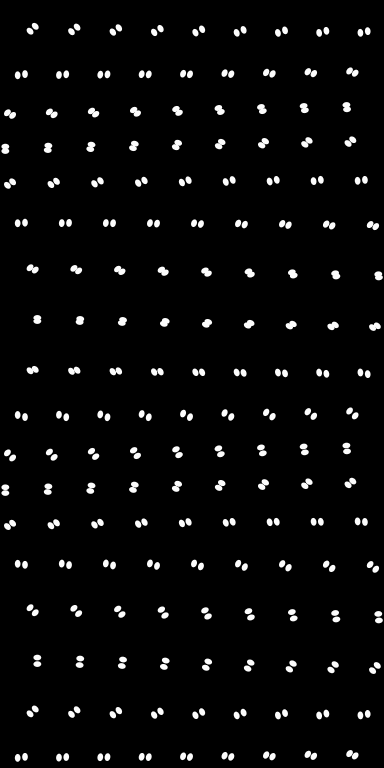
A WebGL 1 fragment shader for this pattern:

```glsl
precision highp float;

// White ellipse pairs on black, one pair per cell of a 9 by 18 grid.
// Reading order sets a phase that moves each pair along an oval and turns it;
// layered sines slowly stretch and squeeze the vertical gap of the pairs.

uniform vec2 u_resolution;

// Approximate signed distance to an axis-aligned ellipse.
float ellipseDistance(vec2 p, vec2 radii) {
  float k = length(p / radii);
  float slope = length(p / (radii * radii));
  return k * (k - 1.0) / max(slope, 0.001);
}

mat2 rotation(float angle) {
  float c = cos(angle), s = sin(angle);
  return mat2(c, -s, s, c);
}

// Vector from the pair's centre to one ellipse, with slow vertical drift.
vec2 halfGap(float phase) {
  float drift = 0.02 * sin(0.45 * phase - 0.86) - 0.008 * sin(0.9 * phase - 0.16);
  return vec2(0.086 * cos(phase), 0.063 * sin(phase) + drift);
}

void main() {
  // Cell units, with rows counted downward from the top.
  vec2 grid = vec2(9.0, 18.0);
  vec2 uv = gl_FragCoord.xy / u_resolution;
  vec2 position = vec2(uv.x, 1.0 - uv.y) * grid;
  vec2 cell = floor(position);
  vec2 local = position - cell - 0.5;

  // One full turn takes 72 cells, so each row advances an eighth of a turn.
  float phase = radians(5.0 * (cell.x + grid.x * cell.y) - 45.0);
  vec2 center = vec2(-0.375 * sin(phase), 0.2625 * cos(phase) - 0.012);
  vec2 gap = halfGap(phase);

  // Union of the two ellipses, long axes across the pair's direction.
  float d = 1.0;
  for (int i = 0; i < 2; i++) {
    float side = float(i) * 2.0 - 1.0;
    vec2 p = rotation(phase) * (local - center - side * gap);
    d = min(d, ellipseDistance(p, vec2(0.066, 0.091)));
  }

  float pixel = grid.x / u_resolution.x;
  float coverage = clamp(0.5 - d / pixel, 0.0, 1.0);
  gl_FragColor = vec4(vec3(0.99 * coverage), 1.0);
}
```
